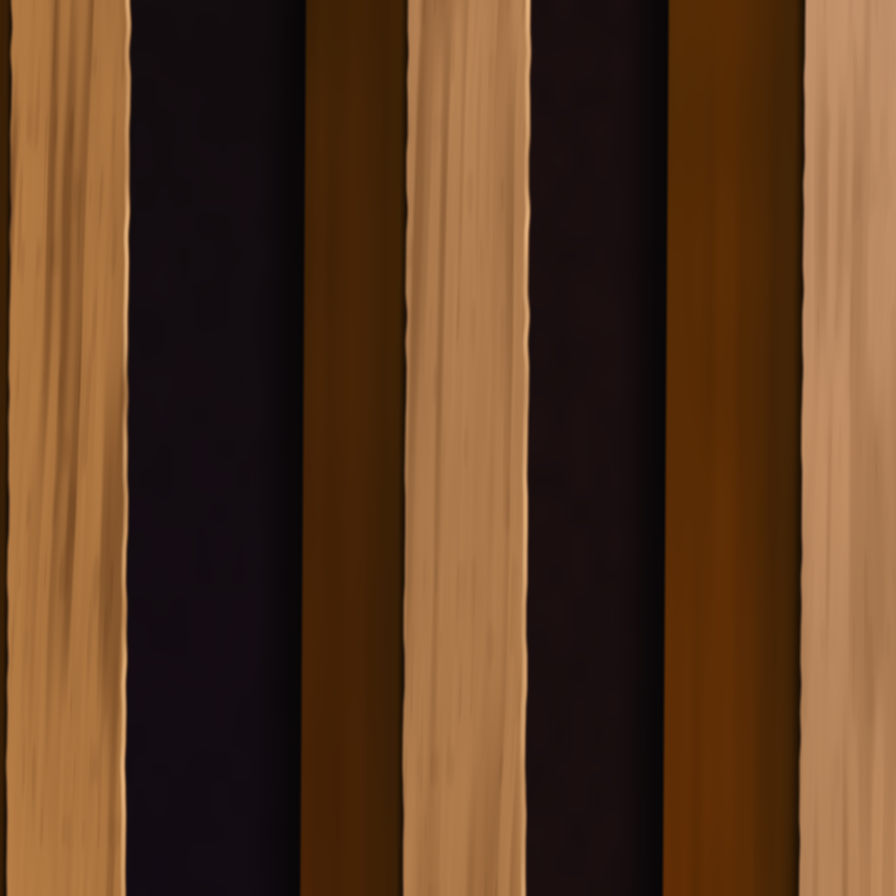
Write a three.js fragment shader that draws this texture.

```glsl
varying vec2 vUv;

const float SLATS = 3.0;
const float PITCH = 0.4427;
const float FIRST_EDGE = 0.0065;
const float LEAN = 0.0065;
const float FACE_WIDTH = 0.133;
const float FACE_GROWTH = 0.004;
const float SIDE_WIDTH = 0.076;
const float SIDE_GROWTH = 0.038;
const float EDGE_BLUR = 0.0025;
const float GRAIN_FREQ = 105.0;

const vec3 GAP_COOL = vec3(0.075, 0.048, 0.058);
const vec3 GAP_WARM = vec3(0.100, 0.055, 0.058);
const vec3 GAP_BLACK = vec3(0.035, 0.025, 0.030);
const vec3 SIDE_DIM = vec3(0.275, 0.138, 0.022);
const vec3 SIDE_LIT = vec3(0.355, 0.175, 0.018);
const vec3 SIDE_OLIVE = vec3(0.220, 0.125, 0.025);
const vec3 OAK_GOLD = vec3(0.700, 0.480, 0.265);
const vec3 OAK_PALE = vec3(0.770, 0.580, 0.430);
const vec3 OAK_STREAK = vec3(0.440, 0.270, 0.130);
const vec3 RIM_LIGHT = vec3(0.920, 0.730, 0.520);

float hash(vec2 p) {
  return fract(sin(dot(p, vec2(127.1, 311.7))) * 43758.5453);
}

float noise(vec2 p) {
  vec2 i = floor(p);
  vec2 f = fract(p);
  f = f * f * (3.0 - 2.0 * f);
  return mix(mix(hash(i), hash(i + vec2(1.0, 0.0)), f.x),
             mix(hash(i + vec2(0.0, 1.0)), hash(i + vec2(1.0, 1.0)), f.x), f.y);
}

// Soft-edged vertical strip between two positions
float strip(float x, float left, float right) {
  return smoothstep(left - EDGE_BLUR, left + EDGE_BLUR, x)
       * (1.0 - smoothstep(right - EDGE_BLUR, right + EDGE_BLUR, x));
}

// Recess behind the slats, fading to black towards the next side wall
vec3 gapColor(float x, float y) {
  float index = floor((x - FIRST_EDGE) / PITCH);
  float next = FIRST_EDGE + (index + 1.0) * PITCH
             - SIDE_WIDTH - SIDE_GROWTH * (index + 1.0);
  vec3 color = mix(GAP_COOL, GAP_WARM, clamp(index, 0.0, 1.0));
  color += vec3(0.0, -0.003, 0.016) * (1.0 - y) * step(index, 0.5);
  color *= 0.94 + 0.12 * noise(vec2(x * 45.0, y * 28.0));
  return mix(color, GAP_BLACK, smoothstep(next - 0.06, next, x));
}

// Stained side wall; t runs from its outer edge to the face
vec3 sideColor(float t, float x, float y, float index) {
  vec3 color = mix(SIDE_DIM, SIDE_LIT, clamp(index - 1.0, 0.0, 1.0));
  color = mix(color, SIDE_OLIVE, 0.75 * smoothstep(0.45, 1.0, t));
  color *= 0.92 + 0.12 * noise(vec2(x * 85.0, y * 1.5));
  color *= 0.96 + 0.08 * noise(vec2(x * 20.0, y * 7.0) + index);
  color.r += 0.035 * (0.5 - y) * (1.0 - t);
  return color * (1.0 - 0.5 * smoothstep(0.92, 1.0, t));
}

// Oak face; x is measured from its left edge
vec3 faceColor(float x, float y, float index) {
  float tone = index / (SLATS - 1.0);
  float seed = index * 37.0;
  float wobble = 0.008 * (noise(vec2(x * 18.0 + seed, y * 3.5)) - 0.5);
  float gx = x - y * mix(0.034, 0.004, tone) + wobble;

  float broad = noise(vec2(gx * 38.0 + seed, y * 1.3));
  float streak = noise(vec2(gx * GRAIN_FREQ + seed, y * 2.6));
  float fine = noise(vec2(gx * 230.0 + seed, y * 9.0));
  float pores = smoothstep(0.68, 0.95, noise(vec2(gx * 170.0 - seed, y * 14.0)));

  vec3 color = mix(OAK_GOLD, OAK_PALE, tone * (0.6 + 0.4 * y));
  float grain = 0.62 * smoothstep(0.45, 0.92, streak) + 0.20 * broad
              + 0.14 * fine + 0.16 * pores;
  color = mix(color, OAK_STREAK, grain * mix(0.95, 0.38, tone));
  return color * (1.03 - 0.07 * noise(vec2(x * 6.0 + seed, y * 4.0)));
}

void main() {
  float y = vUv.y;
  float x = vUv.x - LEAN * y;
  vec3 color = gapColor(x, y);

  for (int i = 0; i < int(SLATS); i++) {
    float index = float(i);
    float left = FIRST_EDGE + index * PITCH;
    float sideWidth = SIDE_WIDTH + SIDE_GROWTH * index;
    float right = left + FACE_WIDTH + FACE_GROWTH * index;
    float t = clamp((x - left) / sideWidth + 1.0, 0.0, 1.0);

    // Slightly rough sawn edges
    float rough = 0.002 * (noise(vec2(index * 9.0, y * 34.0)) - 0.5);
    color = mix(color, sideColor(t, x, y, index), strip(x, left - sideWidth, left));
    float face = strip(x + rough, left, right);
    color = mix(color, faceColor(x - left, y, index), face);

    // Broken highlight along the right corner
    float rim = smoothstep(0.0045, 0.0, abs(x + rough - right + 0.003));
    float wear = 0.25 + 0.65 * noise(vec2(index * 5.0 + 2.0, y * 16.0));
    color = mix(color, RIM_LIGHT, rim * wear * face);
  }

  gl_FragColor = vec4(color, 1.0);
}
```
